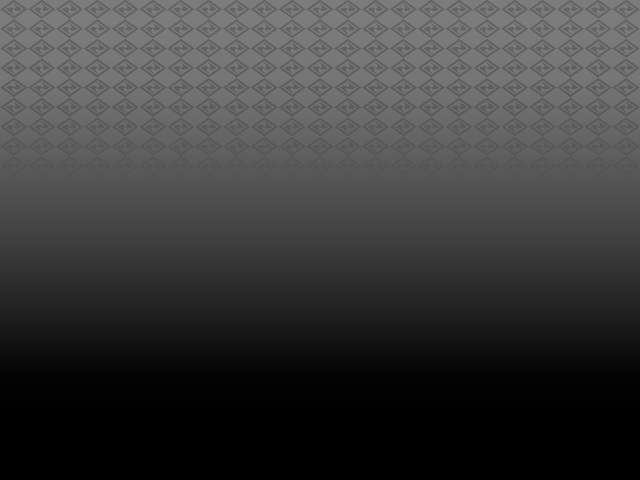
Reproduce this background procedurally as a Shadertoy shader.

```glsl
// A grey backdrop that falls to black, with a lattice of diamond tiles at the top.
// The backdrop interpolates tone stops by height; the tiles come from a repeated
// diamond distance with a two-armed swirl inside, and fade out downwards.

const vec2 TILE_COUNT = vec2(23.0, 24.5);  // tiles across and down the canvas
const float ROW_SHIFT = 0.03;              // vertical phase of the tile rows
const float FRAME_OUTER = 0.98;            // diamond frame, 1.0 touches neighbours
const float FRAME_INNER = 0.72;
const float MEDALLION_SIZE = 0.57;         // inner diamond holding the swirl
const float SWIRL_TWIST = 5.0;
const float SWIRL_PHASE = 0.6;
const float SWIRL_BIAS = 0.2;              // above zero widens the dark arms
const float PATTERN_DEPTH = 0.09;          // how much the pattern darkens
const float FADE_BOTTOM = 0.58;            // heights where the pattern fades
const float FADE_TOP = 0.86;

// Backdrop stops: x is height from the bottom, y is grey level
const int STOP_COUNT = 10;
const vec2 TONE_STOPS[STOP_COUNT] = vec2[](
    vec2(0.15, 0.0), vec2(0.22, 0.015), vec2(0.27, 0.055), vec2(0.32, 0.10),
    vec2(0.425, 0.19), vec2(0.545, 0.28), vec2(0.64, 0.345), vec2(0.73, 0.405),
    vec2(0.83, 0.46), vec2(0.95, 0.485));

float backdropTone(float height) {
    float tone = TONE_STOPS[0].y;
    for (int i = 1; i < STOP_COUNT; i++) {
        vec2 low = TONE_STOPS[i - 1];
        vec2 high = TONE_STOPS[i];
        float t = clamp((height - low.x) / (high.x - low.x), 0.0, 1.0);
        tone += (high.y - low.y) * t;
    }
    return tone;
}

// Soft coverage of the region where dist is negative
float coverage(float dist, float softness) {
    return 1.0 - smoothstep(-softness, softness, dist);
}

// Two curved arms winding out from the tile centre
float swirl(vec2 p, float softness) {
    float radius = length(p);
    float angle = atan(p.y, p.x + 1e-5);
    float wave = sin(2.0 * angle + SWIRL_TWIST * radius + SWIRL_PHASE) + SWIRL_BIAS;
    float blur = 2.0 * softness / max(radius, 0.15);
    return smoothstep(-blur, blur, wave);
}

float tilePattern(vec2 uv, float softness) {
    vec2 cell = vec2(uv.x, 1.0 - uv.y) * TILE_COUNT + vec2(0.0, ROW_SHIFT);
    vec2 p = 2.0 * fract(cell) - 1.0;
    float diamond = abs(p.x) + abs(p.y);
    float frame = coverage(diamond - FRAME_OUTER, softness)
                - coverage(diamond - FRAME_INNER, softness);
    float medallion = coverage(diamond - MEDALLION_SIZE, softness);
    return frame + medallion * swirl(p, softness);
}

void mainImage(out vec4 fragColor, in vec2 fragCoord) {
    vec2 uv = fragCoord / iResolution.xy;

    // About one pixel, measured in tile units
    float softness = length(TILE_COUNT / iResolution.xy);

    float tone = backdropTone(uv.y);
    float fade = smoothstep(FADE_BOTTOM, FADE_TOP, uv.y);
    tone -= PATTERN_DEPTH * fade * tilePattern(uv, softness);

    fragColor = vec4(vec3(tone), 1.0);
}
```
